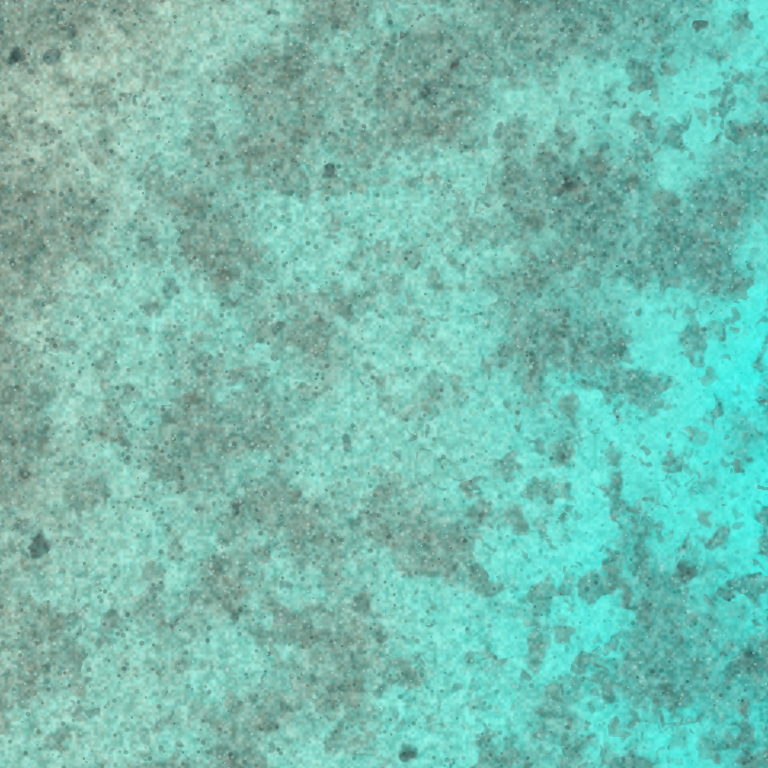
Reproduce this texture procedurally as a WebGL 2 fragment shader.

```glsl
#version 300 es
precision highp float;

uniform vec2 u_resolution;
out vec4 fragColor;

float hash(vec2 p) {
    vec3 q = fract(vec3(p.xyx) * vec3(0.1031, 0.1030, 0.0973));
    q += dot(q, q.yzx + 33.33);
    return fract((q.x + q.y) * q.z);
}

float valueNoise(vec2 p) {
    vec2 cell = floor(p);
    vec2 f = fract(p);
    f = f * f * (3.0 - 2.0 * f);
    float low = mix(hash(cell), hash(cell + vec2(1.0, 0.0)), f.x);
    float high = mix(hash(cell + vec2(0.0, 1.0)), hash(cell + vec2(1.0, 1.0)), f.x);
    return mix(low, high, f.y);
}

float fbm(vec2 p, int octaves) {
    float sum = 0.0;
    float total = 0.0;
    float amplitude = 0.5;
    for (int i = 0; i < octaves; i++) {
        sum += amplitude * valueNoise(p);
        total += amplitude;
        amplitude *= 0.55;
        p = mat2(1.6, 1.2, -1.2, 1.6) * p + 17.3;
    }
    return sum / total;
}

// Soft round blobs, one per occupied cell, with random size and strength
float spots(vec2 p, float cells, float density, float seed) {
    vec2 grid = p * cells;
    vec2 home = floor(grid);
    float cover = 0.0;
    for (int y = -1; y <= 1; y++) {
        for (int x = -1; x <= 1; x++) {
            vec2 id = home + vec2(x, y);
            vec2 key = id + seed;
            vec2 center = id + vec2(hash(key + 3.1), hash(key + 47.7));
            float radius = mix(0.22, 0.55, hash(key + 91.3));
            float present = step(hash(key + 129.9), density);
            float strength = mix(0.45, 1.0, hash(key + 163.5));
            float blob = 1.0 - smoothstep(radius * 0.5, radius * 1.15, length(grid - center));
            cover = max(cover, blob * present * strength);
        }
    }
    return cover;
}

// Pale sand at the upper left, turquoise shallows, vivid cyan at the right
vec3 waterColor(vec2 uv, float drift) {
    vec3 sand = vec3(0.67, 0.77, 0.70);
    vec3 shallows = vec3(0.53, 0.825, 0.765);
    vec3 lagoon = vec3(0.41, 0.90, 0.85);
    vec3 cyan = vec3(0.19, 0.96, 0.93);
    float across = uv.x - 0.30 * uv.y + 0.35 * drift;
    vec3 color = mix(sand, shallows, smoothstep(-0.32, 0.22, across));
    color = mix(color, lagoon, smoothstep(0.30, 0.72, across));
    return mix(color, cyan, smoothstep(0.66, 1.02, across));
}

void main() {
    vec2 uv = gl_FragCoord.xy / u_resolution;
    float drift = fbm(uv * 4.0 + 5.0, 4) - 0.5;
    vec3 color = waterColor(uv, drift);

    // Ragged outlines for all bottom growth
    vec2 wobble = vec2(valueNoise(uv * 95.0), valueNoise(uv * 95.0 + 61.0)) - 0.5;
    vec2 p = uv + 0.014 * wobble;
    float right = smoothstep(0.45, 0.95, uv.x);
    float top = smoothstep(0.55, 1.0, uv.y);

    // Broad cloudy beds
    float bed = fbm(p * 7.0 + 31.0, 5);
    float bedCover = smoothstep(0.43, 0.72, bed + 0.06 * top);
    vec3 bedColor = mix(vec3(0.47, 0.58, 0.53), vec3(0.36, 0.60, 0.57), right);
    color = mix(color, bedColor, 0.72 * bedCover);

    // Mottled clumps, denser inside the beds
    float clump = fbm(p * 30.0 + 11.0, 4);
    float clumpCover = smoothstep(0.52, 0.73, clump + 0.20 * (bed - 0.48));
    color = mix(color, bedColor * 0.94, clumpCover * mix(0.48, 0.70, right));

    // Scattered tufts in two sizes and a few dark stones
    float crowd = smoothstep(0.38, 0.65, bed);
    float small = spots(p, 64.0, mix(0.07, 0.36, crowd) + 0.12 * right, 7.0);
    float large = spots(p, 29.0, mix(0.03, 0.20, crowd) + 0.04 * right, 53.0);
    float stones = spots(p, 40.0, 0.012 + 0.02 * top, 101.0);
    color = mix(color, vec3(0.35, 0.51, 0.48), 0.50 * small);
    color = mix(color, vec3(0.40, 0.51, 0.47), 0.55 * large);
    color = mix(color, vec3(0.24, 0.34, 0.33), 0.70 * stones);

    // Sandy grain, calmer over the open cyan water
    float rough = mix(1.0, 0.45, right * (1.0 - max(bedCover, clumpCover)));
    float grain = valueNoise(uv * 115.0 + 3.0) + valueNoise(uv * 240.0 + 29.0) - 1.0;
    float tint = valueNoise(uv * 150.0 + 83.0) - 0.5;
    color += rough * (0.13 * grain + 0.07 * tint * vec3(1.0, -0.2, -0.3));

    // Fine dark pits and pale glints
    float pits = spots(uv, 135.0, 0.10, 211.0);
    float glints = spots(uv, 170.0, 0.05 + 0.06 * crowd, 307.0);
    color *= 1.0 - 0.24 * rough * pits;
    color = mix(color, vec3(0.76, 0.92, 0.88), 0.45 * rough * glints);

    fragColor = vec4(clamp(color, 0.0, 1.0), 1.0);
}
```
